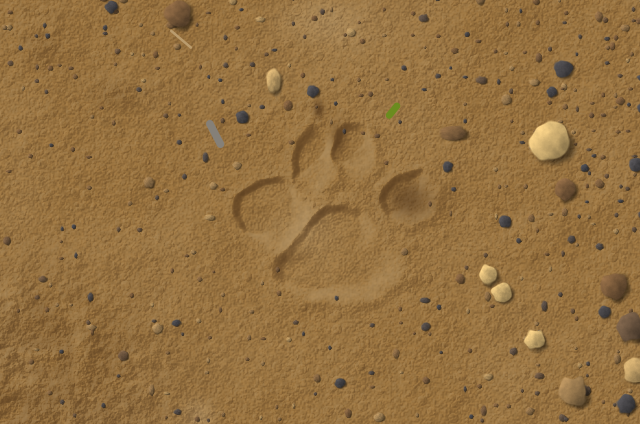
Reproduce this texture procedurally as a Shadertoy shader.

```glsl
// Paw print pressed into damp ochre mud, with clods, grit and scattered stones.
#define PRINT_DEPTH .026
#define RIM_HEIGHT .22
#define RELIEF_GAIN 1.05
#define CLOD_HEIGHT .036
#define GRIT_HEIGHT .2
#define SLOPE_STEP .002
#define LIGHT_DIR vec2(-.75, .62)
#define MUD vec3(.595, .445, .242)
#define MUD_PALE vec3(.73, .61, .43)
#define MUD_DARK vec3(.27, .17, .08)

float hash(vec2 p) {
  vec3 q = fract(p.xyx * .1031);
  q += dot(q, q.yzx + 33.33);
  return fract((q.x + q.y) * q.z);
}
vec2 hash2(vec2 p) { return vec2(hash(p), hash(p + 71.7)); }

float noise(vec2 p) {
  vec2 i = floor(p), f = fract(p);
  f *= f * (3. - 2. * f);
  return mix(mix(hash(i), hash(i + vec2(1, 0)), f.x),
             mix(hash(i + vec2(0, 1)), hash(i + 1.), f.x), f.y);
}
float fbm(vec2 p) {
  float sum = 0., amp = .5;
  for (int i = 0; i < 5; i++, amp *= .5) {
    sum += amp * noise(p);
    p = mat2(1.6, 1.2, -1.2, 1.6) * p + 13.7;
  }
  return sum;
}
float glow(vec2 p, float x, float y, float rx, float ry) {
  vec2 q = (p - vec2(x, y)) / vec2(rx, ry);
  return exp(-dot(q, q));
}

// Depth inside a tilted ellipse; p is relative to its centre
float inside(vec2 p, vec2 radius, float tilt) {
  float c = cos(tilt), s = sin(tilt);
  return (1. - length(mat2(c, -s, s, c) * p / radius)) * min(radius.x, radius.y);
}
// Hollow with a steep wall towards the light and a gentle far wall
float press(float d, vec2 p) {
  float facing = dot(normalize(p + 1e-4), normalize(LIGHT_DIR));
  float wall = mix(.052, .015, smoothstep(-.6, .5, facing));
  return RIM_HEIGHT * exp(-d * d / 3e-4) - smoothstep(-.004, wall, d);
}
float toe(vec2 p, vec2 radius, float tilt) { return press(inside(p, radius, tilt), p); }

float prints(vec2 p) {
  p += .016 * (vec2(noise(p * 30.), noise(p * 30. + 9.)) - .5);
  float h = toe(p - vec2(.652, .492), vec2(.096, .086), -.55)
    + toe(p - vec2(.742, .616), vec2(.05, .083), -.1)
    + toe(p - vec2(.835, .642), vec2(.054, .072), .1) * .8
    + toe(p - vec2(.97, .532), vec2(.072, .059), .5);
  vec2 pad = p - vec2(.805, .372);
  float low = inside(pad, vec2(.158, .088), .05);
  float high = inside(pad - vec2(-.01, .053), vec2(.078, .098), -.35);
  float k = clamp(.5 + (low - high) / .08, 0., 1.);
  return h + press(mix(high, low, k) + .04 * k * (1. - k), pad - vec2(0, .02));
}

// Round grains, one per cell at most
float grit(vec2 p, float cell, float density) {
  p /= cell;
  float h = 0.;
  for (int k = 0; k < 9; k++) {
    vec2 c = floor(p) + vec2(k % 3 - 1, k / 3 - 1);
    vec2 d = p - c - .15 - .7 * hash2(c);
    float r = .22 + .3 * hash(c + 5.3);
    if (hash(c + 31.1) < density) h = max(h, sqrt(max(0., r * r - dot(d, d))));
  }
  return h * cell;
}
float cloddy(vec2 p) {
  return smoothstep(.52, .12, length((p - vec2(.04, .08)) * vec2(.9, 1.15)))
    + .7 * (glow(p, .1, .91, .06, .08) + glow(p, .28, .78, .08, .035))
    + .5 * glow(p, .97, .53, .06, .05);
}
float terrain(vec2 p) {
  float pressed = prints(p), open = 1. - .75 * clamp(-pressed, 0., 1.);
  float fine = .2 + .4 * smoothstep(.35, .65, noise(p * 6. + 3.));
  return PRINT_DEPTH * pressed + .018 * fbm(p * 10.) + .0016 * noise(p * 230.)
    + CLOD_HEIGHT * cloddy(p) * fbm(p * 24.)
    + GRIT_HEIGHT * open * (grit(p, .012, fine) + grit(p, .024, .22));
}

// Lit stone with a cast shadow
void stone(inout vec3 col, vec2 p, vec2 centre, vec2 radius, float tone) {
  vec2 q = (p - centre) / radius;
  if (dot(q, q) > 6.) return;
  vec3 tint = mix(vec3(.28, .28, .3), vec3(.5, .37, .24), smoothstep(0., .4, tone));
  tint = mix(tint, vec3(.84, .71, .46), smoothstep(.4, 1., tone));
  float lump = .35 * (noise(q * 1.6 + centre * 57.) - .5);
  float soft = .0025 / min(radius.x, radius.y);
  col *= 1. - .5 * smoothstep(1.25, .75, length(q + LIGHT_DIR * .32) + lump);
  float light = .77 + .27 * dot(q, LIGHT_DIR) + .3 * fbm(q * 2.5 + centre * 91.);
  col = mix(col, tint * light, smoothstep(1. + soft, 1. - soft, length(q) + lump));
}
void stroke(inout vec3 col, vec2 p, vec2 a, vec2 d, float w, vec3 tint) {
  p -= a;
  float r = length(p - d * clamp(dot(p, d) / dot(d, d), 0., 1.));
  col = mix(col, tint, smoothstep(w + .0015, w - .0015, r));
}

// Large stones: centre, radius, tone
const vec4 STONES[10] = vec4[](vec4(1.299, .665, .045, 1), vec4(1.333, .553, .024, .4),
  vec4(1.152, .352, .023, .95), vec4(1.183, .31, .023, .95), vec4(1.262, .199, .023, .95),
  vec4(1.352, .077, .034, .65), vec4(1.447, .327, .031, .4), vec4(1.49, .228, .033, .25),
  vec4(1.5, .126, .028, .8), vec4(.419, .967, .031, .4));
// Dark flints: centre, radius
const vec3 FLINTS[9] = vec3[](vec3(1.191, .478, .014), vec3(1.5, .61, .016),
  vec3(1.301, .783, .012), vec3(.738, .785, .014), vec3(.262, .984, .014), vec3(.571, .724, .014),
  vec3(1.425, .264, .014), vec3(1.476, .047, .021), vec3(1.329, .838, .021));

void mainImage(out vec4 fragColor, in vec2 fragCoord) {
  vec2 p = fragCoord / iResolution.y, e = vec2(SLOPE_STEP, 0);
  // Mud relief
  vec2 slope = (vec2(terrain(p + e), terrain(p + e.yx)) - terrain(p)) / SLOPE_STEP;
  float lit = -dot(slope, LIGHT_DIR) * RELIEF_GAIN;
  lit /= 1. + abs(lit);
  float pale = .5 * (glow(p, .77, .95, .12, .07) + glow(p, .47, .02, .04, .04))
    + .3 * glow(p, .72, .46, .06, .07) + .4 * fbm(p * 5.) - .17;
  vec3 col = mix(MUD, MUD_PALE, clamp(pale, 0., .6)) * (.94 + .12 * noise(p * 190.));
  col = mix(col, lit > 0. ? MUD_PALE : MUD_DARK, abs(lit) * .85);
  float stain = .45 * glow(p, .965, .53, .05, .04) + .6 * glow(p, .752, .742, .012, .02)
    + .3 * glow(p, .8, .68, .02, .035) + .2 * cloddy(p) * noise(p * 32.);
  col = mix(col, MUD_DARK, min(stain, .7));
  // Scattered pebbles in two sizes
  for (int k = 0; k < 18; k++) {
    float cell = k < 9 ? .065 : .032;
    vec2 id = floor(p / cell) + vec2(k % 3 - 1, k / 3 % 3 - 1), seed = id + cell * 900.;
    vec2 c = (id + .2 + .6 * hash2(seed)) * cell;
    float chance = .14 + .18 * smoothstep(.95, 1.4, c.x) + .12 * smoothstep(.6, .9, c.y);
    chance *= smoothstep(.1, .22, length(c - vec2(.8, .48)) * .85);
    if (hash(seed + 19.) < chance)
      stone(col, p, c, cell * (.09 + .1 * hash2(seed + 41.)), .75 * hash(seed + 8.));
  }
  for (int i = 0; i < 9; i++) stone(col, p, FLINTS[i].xy, FLINTS[i].zz, .06);
  for (int i = 0; i < 10; i++) stone(col, p, STONES[i].xy, STONES[i].zz, STONES[i].w);
  stone(col, p, vec2(.646, .809), vec2(.017, .027), .8);
  stone(col, p, vec2(1.069, .687), vec2(.031, .017), .5);
  // Slate sliver, twig and green leaf
  stroke(col, p, vec2(.495, .708), vec2(.025, -.048), .009, vec3(.52, .5, .47));
  stroke(col, p, vec2(.404, .927), vec2(.046, -.039), .003, MUD_PALE);
  stroke(col, p, vec2(.918, .728), vec2(.018, .022), .008, vec3(.42, .55, .12));
  fragColor = vec4(col, 1);
}
```
